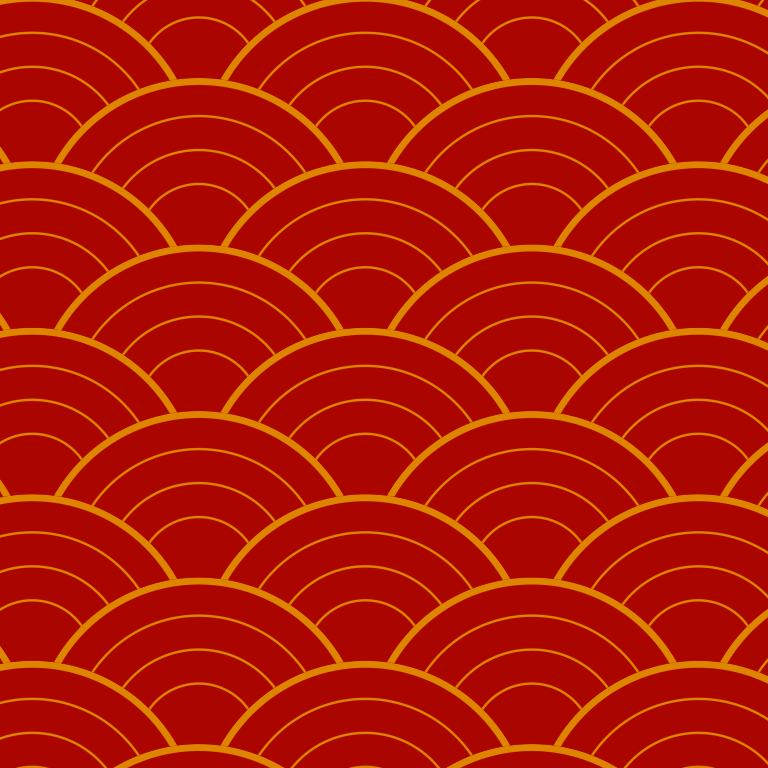
A Shadertoy shader for this pattern:

```glsl
// Soft-edged band of given centre radius and half width
float ring(float dist, float radius, float halfWidth, float blur) {
    return 1.0 - smoothstep(-blur, blur, abs(dist - radius) - halfWidth);
}

// One scale: a thick rim and three thin inner arcs
vec3 scaleColor(float dist, float blur) {
    float gold = ring(dist, 0.979, 0.021, blur);
    for (int i = 0; i < 3; i++) {
        gold = max(gold, ring(dist, 0.771 - 0.204 * float(i), 0.0072, blur));
    }
    return mix(vec3(0.67, 0.02, 0.0), vec3(0.87, 0.52, 0.0), gold);
}

void mainImage(out vec4 fragColor, in vec2 fragCoord) {
    // The unit of length is the scale radius
    float unitsPerPixel = 4.612 / min(iResolution.x, iResolution.y);
    vec2 p = fragCoord * unitsPerPixel - vec2(2.194, 1.644);
    float blur = 0.7 * unitsPerPixel;
    vec3 color = vec3(0.67, 0.02, 0.0);

    // Overlap the rows from back (upper) to front (lower)
    for (int k = 2; k >= -2; k--) {
        float row = floor(p.y * 2.0) + float(k);
        // Odd rows shift by half a period
        vec2 local = vec2(mod(p.x - row + 1.0, 2.0) - 1.0, p.y - 0.5 * row);
        float dist = length(local);
        float cover = 1.0 - smoothstep(-blur, blur, dist - 1.0);
        color = mix(color, scaleColor(dist, blur), cover);
    }

    fragColor = vec4(color, 1.0);
}
```
